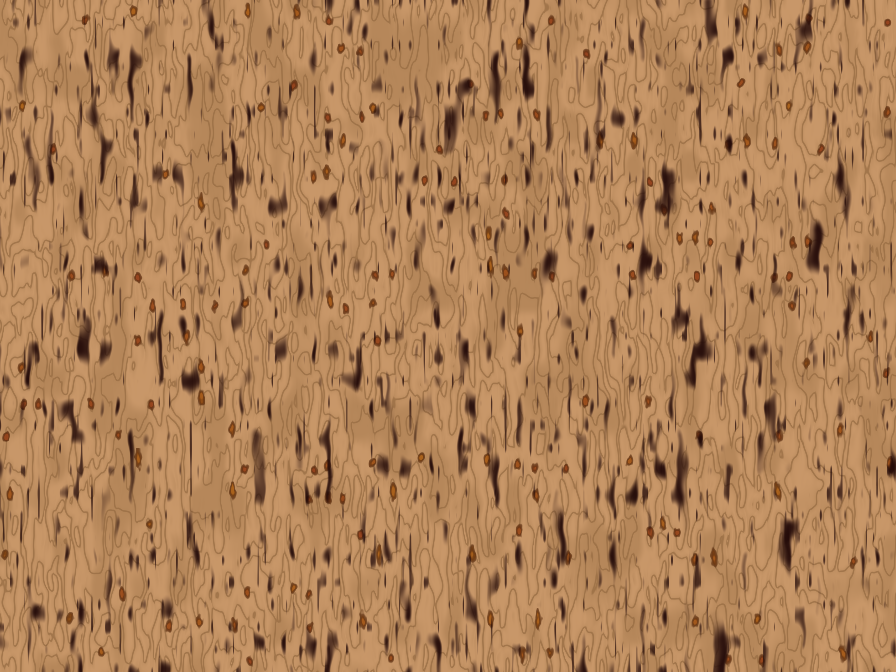
Write a WebGL 1 fragment shader that draws this texture.

```glsl
precision highp float;
// Tan wood veneer: fine vertical contour grain, blurred dark pores and small amber flecks.

uniform vec2 u_resolution;

#define GRAIN_SCALE vec2(68.0, 15.0)   // contour cells per canvas height
#define PORE_SCALE vec2(92.0, 23.0)    // wide blurred pores
#define SLIT_SCALE vec2(190.0, 30.0)   // narrow crisp pores
#define FLECK_SCALE vec2(42.0, 21.0)   // one possible fleck per cell
#define FLECK_CHANCE 0.13
#define LINE_WIDTH 0.0022
#define HALO_WIDTH 0.0035
#define HAZE_AMOUNT 0.75

const vec3 TAN = vec3(0.785, 0.592, 0.410);
const vec3 HAZE = vec3(0.690, 0.510, 0.335);
const vec3 CONTOUR = vec3(0.570, 0.405, 0.245);
const vec3 PORE = vec3(0.130, 0.035, 0.030);
const vec3 AMBER = vec3(0.660, 0.370, 0.080);
const vec3 RUST = vec3(0.560, 0.230, 0.090);
const vec3 FLECK_RIM = vec3(0.330, 0.160, 0.050);

float hash(vec2 p) {
  return fract(sin(dot(p, vec2(127.1, 311.7))) * 43758.545);
}

// Smooth lattice noise, 0 to 1
float noise(vec2 p) {
  vec2 cell = floor(p);
  vec2 f = fract(p);
  f = f * f * (3.0 - 2.0 * f);
  float low = mix(hash(cell), hash(cell + vec2(1.0, 0.0)), f.x);
  float high = mix(hash(cell + vec2(0.0, 1.0)), hash(cell + 1.0), f.x);
  return mix(low, high, f.y);
}

// Layered sines make the fibres waver
vec2 waver(vec2 p) {
  float bend = sin(p.y * 71.0 + p.x * 43.0) + 0.6 * sin(p.y * 143.0 - p.x * 87.0);
  return p + vec2(0.0013 * bend, 0.004 * sin(p.x * 97.0));
}

float grain(vec2 p) {
  vec2 q = waver(p) * GRAIN_SCALE;
  return 0.65 * noise(q) + 0.35 * noise(q * vec2(1.9, 2.3) + 17.3);
}

// Approximate canvas distance to a contour of the grain
float contourDistance(float value, float level, float slope) {
  return abs(value - level) / slope;
}

// Fleck cover in x, rim cover in y, colour choice in z
vec3 fleck(vec2 p, float pixel) {
  vec2 q = p * FLECK_SCALE;
  vec2 cell = floor(q);
  float present = step(hash(cell + 5.7), FLECK_CHANCE);
  vec2 jitter = vec2(hash(cell + 1.3), hash(cell + 8.9));
  vec2 center = (cell + mix(vec2(0.3), vec2(0.7), jitter)) / FLECK_SCALE;
  vec2 radius = vec2(0.0042, mix(0.006, 0.014, jitter.x * jitter.y));
  vec2 local = (p - center) / radius;
  local.x += 0.5 * (jitter.x - 0.5) * local.y;
  float ragged = 0.8 * (noise(p * vec2(260.0, 150.0)) - 0.5);
  float d = (length(local) - 0.85 + ragged) * radius.x;
  float cover = 1.0 - smoothstep(-pixel, pixel, d);
  float rim = 1.0 - smoothstep(0.0006, 0.0006 + 1.2 * pixel, abs(d));
  return vec3(present * cover, present * rim, jitter.y);
}

void main() {
  vec2 p = gl_FragCoord.xy / u_resolution.y;
  float pixel = 1.0 / u_resolution.y;

  // Flat tan with soft patches
  float patches = noise(waver(p) * vec2(34.0, 16.0) + 41.0);
  vec3 color = mix(TAN, HAZE, HAZE_AMOUNT * smoothstep(0.5, 0.85, patches));

  // Thin contour lines, each with a faint halo
  float value = grain(p);
  vec2 gradient = vec2(grain(p + vec2(0.001, 0.0)), grain(p + vec2(0.0, 0.001))) - value;
  float slope = max(length(gradient) / 0.001, 5.0);
  float d = min(contourDistance(value, 0.40, slope), contourDistance(value, 0.63, slope));
  float halfLine = 0.5 * LINE_WIDTH;
  float line = 1.0 - smoothstep(halfLine - 0.5 * pixel, halfLine + 0.5 * pixel, d);
  color = mix(color, HAZE, 0.6 * exp(-d / HALO_WIDTH));
  color = mix(color, CONTOUR, 0.6 * line);

  // Amber and rust flecks with dark rims
  vec3 chip = fleck(p, pixel);
  color = mix(color, mix(RUST, AMBER, chip.z), 0.9 * chip.x);
  color = mix(color, FLECK_RIM, 0.65 * chip.y);

  // Blurred pores and narrow slits, stretched along the fibres
  float pore = smoothstep(0.73, 1.0, noise(waver(p) * PORE_SCALE + 73.0));
  float slit = smoothstep(0.80, 0.98, noise(p * SLIT_SCALE + 29.0));
  color = mix(color, PORE, 0.95 * pore);
  color = mix(color, PORE, 0.75 * slit);

  gl_FragColor = vec4(color, 1.0);
}
```
